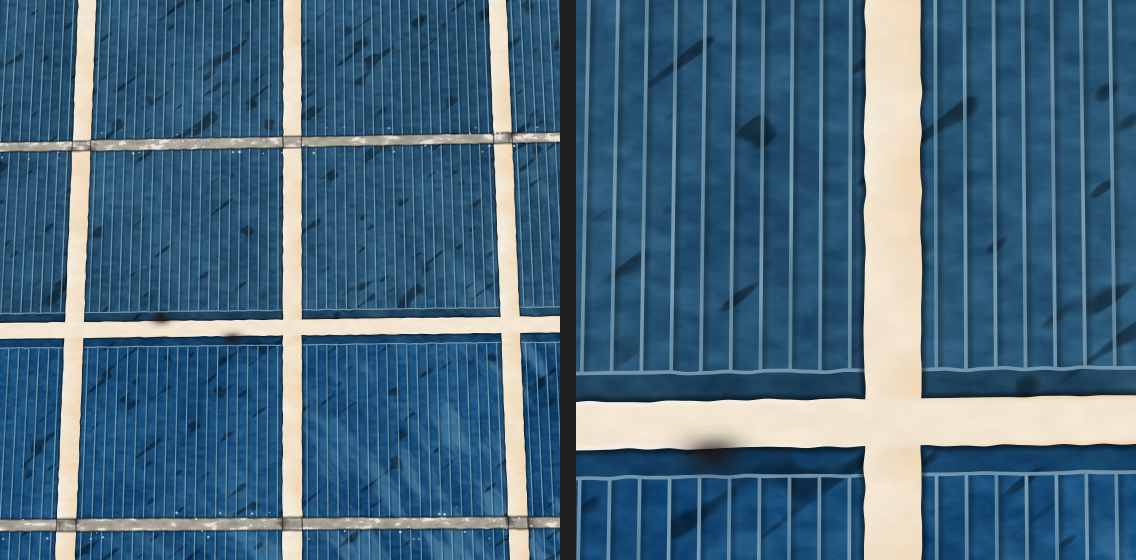
Left: the whole. Right: its middle third, enlarged.
This pattern is drawn by a Shadertoy shader. Its source:

```glsl
// Weathered solar panel: blue cells with thin silver fingers, cream gaps and
// soldered bus bars. A mild perspective warp gives cell coordinates; distances
// to gaps, fingers and bars are layered, then worn with value noise.

#define COLUMN_PITCH 0.366    // cell pitch at the top edge
#define COLUMN_SPREAD 0.040   // pitch gained towards the bottom
#define HALF_ROW 0.3405       // distance from a gap to the next bus bar
#define GAP_X 0.0435          // half gap between columns, in pitches
#define GAP_Y 0.0143          // half gap between rows
#define FINGERS 20.0          // fingers per cell
#define FINGER_HALF 0.0011    // half width of a finger
#define RAIL_INSET 0.0168     // cell edge to the rail closing the fingers
#define BAR_HALF 0.0104       // half width of a bus bar
#define WEAR 1.0              // strength of dirt, specks and burns

const vec3 DEEP = vec3(0.08, 0.22, 0.34);
const vec3 BLUE = vec3(0.20, 0.39, 0.52);
const vec3 SHEEN = vec3(0.34, 0.55, 0.68);
const vec3 SILVER = vec3(0.50, 0.64, 0.72);
const vec3 PEACH = vec3(0.95, 0.85, 0.72);
const vec3 IVORY = vec3(0.96, 0.94, 0.89);
const vec3 SOLDER = vec3(0.68, 0.66, 0.62);
const vec3 SOOT = vec3(0.10, 0.07, 0.06);

float hash(vec2 p) {
    p = fract(p * vec2(0.1031, 0.1137));
    p += dot(p, p.yx + 33.33);
    return fract((p.x + p.y) * p.x * 43.7);
}

float noise(vec2 p) {
    vec2 i = floor(p), f = fract(p);
    f = f * f * (3.0 - 2.0 * f);
    return mix(mix(hash(i), hash(i + vec2(1, 0)), f.x),
               mix(hash(i + vec2(0, 1)), hash(i + vec2(1, 1)), f.x), f.y);
}

float fbm(vec2 p) {
    float sum = 0.0, amp = 0.5;
    for (int i = 0; i < 4; i++) {
        sum += amp * noise(p);
        p = mat2(1.6, 1.2, -1.2, 1.6) * p + 7.3;
        amp *= 0.5;
    }
    return sum / 0.9375;
}

// Pixel coverage of a signed distance, negative inside
float cover(float d) {
    return clamp(0.5 - d * iResolution.y, 0.0, 1.0);
}

// Sparse round specks, one candidate per grid square
float specks(vec2 p, float scale, float chance) {
    vec2 g = p * scale, id = floor(g) + 60.0;
    vec2 c = 0.3 + 0.4 * vec2(hash(id), hash(id + 17.0));
    float r = 0.08 + 0.14 * hash(id + 31.0);
    return step(1.0 - chance, hash(id + 5.0)) * cover((length(fract(g) - c) - r) / scale);
}

void mainImage(out vec4 fragColor, in vec2 fragCoord) {
    vec2 p = fragCoord / iResolution.y;
    p.y = 1.0 - p.y;

    // Perspective: columns fan out downwards, rows tilt and grow
    float pitch = COLUMN_PITCH + COLUMN_SPREAD * p.y;
    float u = (p.x - 0.522) / pitch;
    float drop = p.y - 0.585 + (0.018 - 0.019 * (p.y - 0.254)) * (p.x - 0.5);
    float w = drop / (HALF_ROW + 0.0287 * drop);
    float across = u - round(u);
    float down = w - 2.0 * round(w * 0.5);
    vec2 cell = vec2(floor(u), floor(w * 0.5)) + 40.0;

    // Distances into the cell from its gaps, with ragged edges
    float ragged = (noise(p * 85.0) - 0.5) * 0.0016 * WEAR;
    float inX = (abs(across) - GAP_X) * pitch + ragged;
    float inY = abs(down) * HALF_ROW - GAP_Y + ragged;
    float inside = min(inX, inY);

    // Silicon: mottled blue, finer ripples, and a glossy lower row
    float cloud = fbm(p * 9.0 + cell * 3.1);
    float grain = fbm(p * vec2(70.0, 130.0));
    float lower = step(0.0, w);
    float tone = 0.62 + 0.7 * (cloud - 0.5) + 0.9 * (grain - 0.5) + 0.2 * (hash(cell) - 0.5);
    vec3 silicon = mix(DEEP, BLUE, clamp(tone - 0.10 * lower, 0.0, 1.2));
    silicon += lower * vec3(-0.05, -0.01, 0.04);
    vec2 slant = mat2(0.8, 0.6, -0.6, 0.8) * p;
    float streak = fbm(slant * vec2(40.0, 11.0) + 4.0);
    float gloss = smoothstep(0.45, 0.75, streak) * smoothstep(0.9, 1.8, p.x + p.y);
    silicon = mix(silicon, SHEEN, 0.65 * gloss);
    silicon *= 1.0 - 0.4 * WEAR * smoothstep(0.80, 0.92, noise(slant * vec2(28.0, 90.0)));

    // Fingers and the rail that closes them, each with a soft shadow
    float t = (fract(u) - GAP_X) / (1.0 - 2.0 * GAP_X) * FINGERS;
    float fingerX = (fract(t) - 0.5) * pitch * (1.0 - 2.0 * GAP_X) / FINGERS;
    float beyondRail = cover(RAIL_INSET - inY);
    float rail = cover(abs(inY - RAIL_INSET) - FINGER_HALF);
    float finger = cover(abs(fingerX) - FINGER_HALF) * beyondRail;
    float faded = 0.62 + 0.35 * noise(vec2(floor(t) * 3.7 + cell.x * 29.0, p.y * 24.0));
    silicon *= 1.0 - 0.22 * smoothstep(0.004, 0.0, abs(fingerX - 0.002)) * beyondRail;
    silicon *= 1.0 - 0.18 * (1.0 - beyondRail);
    silicon = mix(silicon, SILVER, max(finger * faded, rail * 0.85));
    silicon *= 1.0 - 0.5 * smoothstep(0.005, 0.0, inside);

    // Cream backing shows through the gaps
    float pale = 0.45 - across * 6.0 + (noise(p * 30.0) - 0.5) * 0.7;
    pale = mix(pale, 0.65, smoothstep(0.004, -0.004, inY));
    vec3 col = mix(PEACH, IVORY, clamp(pale, 0.0, 1.0)) * (0.97 + 0.05 * grain);
    col = mix(col, silicon, cover(-inside));

    // Scorch marks on the row gap, at random places along some cells
    vec2 burn = vec2((fract(u) - 0.2 - 0.6 * hash(cell + 9.0)) * pitch, inY - 0.004);
    float scorch = exp(-dot(burn * vec2(60.0, 100.0), burn * vec2(60.0, 100.0)));
    col = mix(col, SOOT, 0.75 * WEAR * scorch * step(0.55, hash(cell + 3.0)));

    // Bus bars: blotchy solder, dark rims and joints at the column gaps
    float segment = floor(u - GAP_X) + 40.0;
    float barY = (abs(down) - 1.0) * HALF_ROW + 0.0025 * (hash(vec2(segment, cell.y)) - 0.5);
    float bar = abs(barY) - BAR_HALF + ragged;
    float blotch = fbm(vec2(p.x * 55.0, p.y * 110.0));
    vec3 metal = SOLDER * (0.78 + 0.45 * blotch);
    metal = mix(metal, IVORY, 0.75 * smoothstep(0.56, 0.72, blotch));
    metal *= 1.0 - 0.45 * smoothstep(-0.003, 0.0, bar);
    metal *= 1.0 - 0.5 * cover(abs(inX) - 0.0013);
    metal = mix(metal, SOOT, 0.5 * WEAR * smoothstep(0.6, 0.8, noise(p * 75.0)) * smoothstep(0.02, 0.0, abs(inX)));
    col *= 1.0 - 0.4 * smoothstep(0.004, 0.0, bar);
    col = mix(col, metal, cover(bar));

    // Pale solder splashes, denser beside the bars
    float splash = specks(p, 90.0, 0.12) * smoothstep(0.025, 0.008, bar) + specks(p + 0.31, 45.0, 0.006);
    col = mix(col, IVORY, 0.7 * WEAR * min(splash, 1.0));

    fragColor = vec4(clamp(col, 0.0, 1.0), 1.0);
}
```
